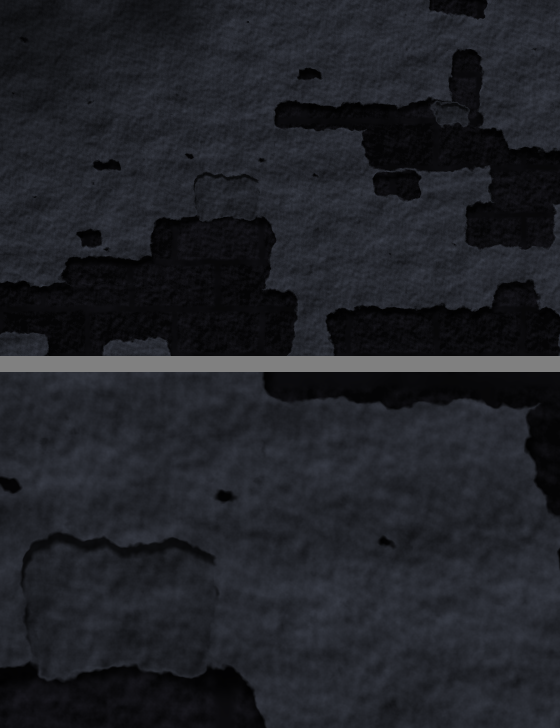
Top, the full canvas; bottom, a detail of the centre.
Give the GLSL for this texture, as a WebGL 1 fragment shader.

```glsl
precision highp float;

uniform vec2 u_resolution;

#define PLASTER_LEVEL 0.158
#define GRAIN_CONTRAST 0.066
#define GRAIN_SCALE 62.0
#define RELIEF_CONTRAST 0.10
#define BRICK_LEVEL 0.042
#define BRICK_SIZE vec2(0.245, 0.132)
#define EDGE_ROUGHNESS 0.026
#define SHADOW_OFFSET vec2(-0.004, 0.017)
#define PLASTER_TINT vec3(0.94, 1.0, 1.17)
#define BRICK_TINT vec3(0.94, 0.93, 1.17)

vec2 hash2(vec2 p) {
  p = vec2(dot(p, vec2(127.1, 311.7)), dot(p, vec2(269.5, 183.3)));
  return fract(sin(p) * 43758.5453);
}

float corner(vec2 cell, vec2 f) {
  return dot(hash2(cell) * 2.0 - 1.0, f);
}

float gradientNoise(vec2 p) {
  vec2 i = floor(p), f = fract(p);
  vec2 u = f * f * f * (f * (f * 6.0 - 15.0) + 10.0);
  vec2 x = vec2(1.0, 0.0), y = vec2(0.0, 1.0);
  float low = mix(corner(i, f), corner(i + x, f - x), u.x);
  float high = mix(corner(i + y, f - y), corner(i + 1.0, f - 1.0), u.x);
  return 1.5 * mix(low, high, u.y);
}

float fbm(vec2 p) {
  float sum = 0.0, amp = 0.5;
  for (int i = 0; i < 4; i++) {
    sum += amp * gradientNoise(p);
    p = mat2(1.6, 1.2, -1.2, 1.6) * p + 7.3;
    amp *= 0.55;
  }
  return sum;
}

float slab(vec2 p, vec2 center, vec2 halfSize) {
  float r = 0.6 * min(halfSize.x, halfSize.y);
  vec2 q = abs(p - center) - halfSize + r;
  return length(max(q, 0.0)) + min(max(q.x, q.y), 0.0) - r;
}

vec2 ragged(vec2 p) {
  vec2 coarse = vec2(fbm(p * 7.0), fbm(p * 7.0 + 31.0));
  vec2 fine = vec2(fbm(p * 27.0 + 5.0), fbm(p * 27.0 + 67.0));
  return p + EDGE_ROUGHNESS * (1.5 * coarse + 0.6 * fine);
}

// Small chips scattered over a jittered grid
float chips(vec2 p) {
  float d = 1.0;
  vec2 cell = floor(p * 5.0);
  for (int j = -1; j <= 1; j++) {
    for (int i = -1; i <= 1; i++) {
      vec2 id = cell + vec2(float(i), float(j));
      vec2 rnd = hash2(id + 3.7);
      vec2 q = p - (id + 0.2 + 0.6 * rnd) / 5.0;
      float size = 0.014 * hash2(id + 19.0).x - 0.006;
      d = min(d, length(q * vec2(0.6, 1.2)) - size);
    }
  }
  return d;
}

// Signed distance to the places where plaster has fallen away
float holes(vec2 p) {
  p = ragged(p);
  float d = chips(p);
  // Lower left, stepped
  d = min(d, slab(p, vec2(0.38, 0.09), vec2(0.45, 0.115)));
  d = min(d, slab(p, vec2(0.59, 0.29), vec2(0.17, 0.105)));
  d = min(d, slab(p, vec2(0.32, 0.24), vec2(0.14, 0.038)));
  // Right side, branching
  d = min(d, slab(p, vec2(0.95, 0.67), vec2(0.17, 0.038)));
  d = min(d, slab(p, vec2(1.23, 0.585), vec2(0.2, 0.058)));
  d = min(d, slab(p, vec2(1.22, 0.665), vec2(0.11, 0.045)));
  d = min(d, slab(p, vec2(1.31, 0.75), vec2(0.045, 0.11)));
  d = min(d, slab(p, vec2(1.12, 0.48), vec2(0.07, 0.04)));
  d = min(d, slab(p, vec2(1.49, 0.5), vec2(0.11, 0.08)));
  d = min(d, slab(p, vec2(1.43, 0.37), vec2(0.13, 0.06)));
  // Lower right and top
  d = min(d, slab(p, vec2(1.25, 0.05), vec2(0.32, 0.085)));
  d = min(d, slab(p, vec2(1.45, 0.14), vec2(0.065, 0.07)));
  d = min(d, slab(p, vec2(1.29, 0.99), vec2(0.08, 0.025)));
  // Isolated flakes
  d = min(d, slab(p, vec2(0.86, 0.8), vec2(0.034, 0.014)));
  d = min(d, slab(p, vec2(0.3, 0.535), vec2(0.045, 0.014)));
  d = min(d, slab(p, vec2(0.25, 0.325), vec2(0.042, 0.02)));
  // Plaster left at the foot of the wall
  d = max(d, -slab(p, vec2(0.05, 0.02), vec2(0.08, 0.04)));
  return max(d, -slab(p, vec2(0.38, 0.01), vec2(0.09, 0.035)));
}

// Undercoat exposed where only the top layer has gone
float ledges(vec2 p) {
  p = ragged(p);
  float d = slab(p, vec2(0.635, 0.45), vec2(0.088, 0.065));
  return min(d, slab(p, vec2(1.27, 0.675), vec2(0.05, 0.03)));
}

vec3 brickwork(vec2 p, float grain) {
  vec2 q = (p + 0.010 * vec2(fbm(p * 16.0), fbm(p * 16.0 + 9.0))) / BRICK_SIZE;
  q.x += 0.5 * mod(floor(q.y), 2.0);
  vec2 edge = (0.5 - abs(fract(q) - 0.5)) * BRICK_SIZE;
  float face = smoothstep(0.003, 0.014, min(edge.x, edge.y));
  float tone = BRICK_LEVEL + 0.032 * (hash2(floor(q)).x - 0.45);
  tone += 0.055 * fbm(p * 24.0) + 0.055 * grain;
  tone = mix(0.028 + 0.05 * max(fbm(p * 9.0) + 0.2, 0.0), tone, face);
  return BRICK_TINT * max(tone, 0.016);
}

void main() {
  vec2 p = gl_FragCoord.xy / u_resolution.y;
  float soft = 0.0015 + 0.7 / u_resolution.y;

  // Fine grit and broad trowel relief, lit from above
  vec2 g = p * GRAIN_SCALE;
  float grain = fbm(g) - fbm(g + vec2(-0.25, 0.45));
  vec2 b = p * vec2(8.0, 11.0);
  float relief = fbm(b) - fbm(b + vec2(-0.12, 0.22));

  float hole = holes(p), above = holes(p + SHADOW_OFFSET);
  float ledge = ledges(p), ledgeAbove = ledges(p + 0.6 * SHADOW_OFFSET);

  // Plaster with damp stains in the upper left
  float tone = PLASTER_LEVEL + 0.008 * (p.x - 0.8) + 0.016 * fbm(p * 4.0);
  tone += GRAIN_CONTRAST * grain + RELIEF_CONTRAST * relief;
  tone -= 0.035 * smoothstep(0.3, 0.6, fbm(g * 0.7 + 40.0));
  vec2 s = p + 0.06 * vec2(fbm(p * 6.0), fbm(p * 6.0 + 13.0));
  float stain = exp(-14.0 * dot(s - vec2(0.06, 0.92), s - vec2(0.06, 0.92)));
  stain += exp(-50.0 * dot(s - vec2(0.46, 1.01), s - vec2(0.46, 1.01)));
  tone *= 1.0 - 0.5 * min(stain, 1.0);

  // Undercoat and pale broken rims
  float onLedge = 1.0 - smoothstep(-soft, soft, ledge);
  float ledgeShade = smoothstep(-0.004, 0.005, ledgeAbove);
  tone = mix(tone, (tone - 0.03) * (1.0 - 0.7 * ledgeShade), onLedge);
  tone += 0.022 * exp(-abs(hole - 0.004) * 220.0) * smoothstep(0.0, 0.012, hole - above + 0.004);

  // Bricks in the shadow of the plaster edge
  float shade = smoothstep(-0.012, 0.008, above);
  vec3 bricks = brickwork(p, grain) * (1.0 - 0.75 * shade);
  float open = 1.0 - smoothstep(-soft, soft, max(hole, 0.004 - ledge));
  gl_FragColor = vec4(mix(PLASTER_TINT * max(tone, 0.03), bricks, open), 1.0);
}
```
